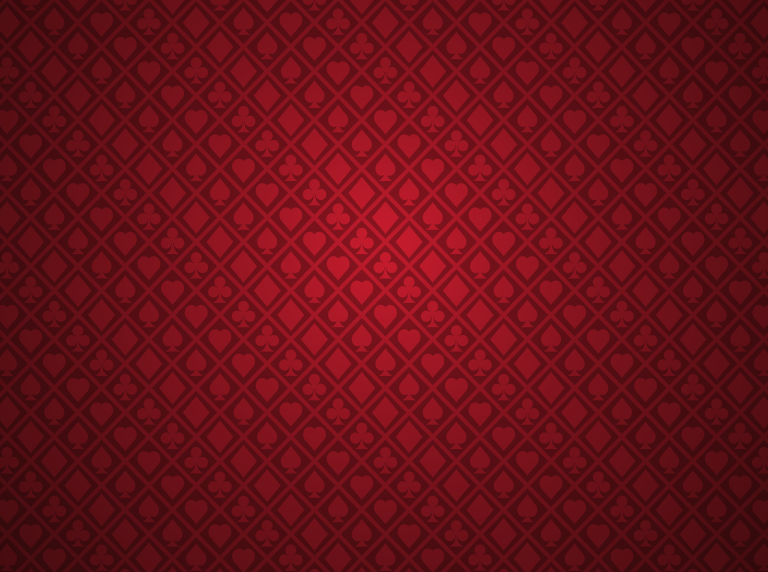
Reproduce this pattern procedurally as a WebGL 1 fragment shader.

```glsl
precision highp float;
// Red card-table cloth: a diagonal trellis whose cells hold the four card suits.
// Rotated lattice coordinates give each cell an integer index; the suit follows
// one diagonal, shapes are distance functions, and a radial glow lights the cloth.

uniform vec2 u_resolution;

#define CELL_SIZE vec2(0.0827, 0.0852)   // lattice period, in canvas heights
#define ANCHOR vec2(0.7152, 0.5771)      // centre of one diamond cell
#define LINE_HALF_WIDTH 0.042            // in cell units
#define DARK_RATIO 0.69                  // cell ground against raised pattern
#define LINE_RATIO 0.96                  // trellis against suits
#define GLOW_CENTRE vec2(0.67, 0.57)
#define GLOW_PEAK 0.77
#define GLOW_FALLOFF 1.25

float dot2(vec2 v) { return dot(v, v); }

// Heart with its tip at the origin and its lobes upwards.
float heartShape(vec2 p) {
  p.x = abs(p.x);
  if (p.x + p.y > 1.0) return length(p - vec2(0.25, 0.75)) - 0.35355;
  float edge = min(dot2(p - vec2(0.0, 1.0)), dot2(p - 0.5 * max(p.x + p.y, 0.0)));
  return sqrt(edge) * sign(p.x - p.y);
}

// Stem that flares into a concave foot.
float stem(vec2 p) {
  float top = 0.04;
  float foot = -0.25;
  float t = clamp((top - p.y) / (top - foot), 0.0, 1.0);
  float halfWidth = 0.018 + 0.125 * t * t * t * t;
  return max(abs(p.x) - halfWidth, max(foot - p.y, p.y - top));
}

float diamond(vec2 p) {
  return (abs(p.x) / 0.285 + abs(p.y) / 0.335 - 1.0) * 0.217;
}

float spade(vec2 p) {
  float body = heartShape(vec2(p.x, 0.31 - p.y) / vec2(0.35, 0.41)) * 0.35;
  return min(body, stem(p));
}

float heart(vec2 p) {
  return heartShape((p + vec2(0.0, 0.29)) / vec2(0.40, 0.45)) * 0.40;
}

float club(vec2 p) {
  vec2 side = vec2(abs(p.x), p.y);
  float leaves = min(length(p - vec2(0.0, 0.175)), length(side - vec2(0.135, -0.025)));
  float bridge = length(p - vec2(0.0, 0.04)) - 0.065;
  return min(min(leaves - 0.115, bridge), stem(p));
}

float suitDistance(vec2 p, float suit) {
  if (suit < 0.5) return diamond(p);
  if (suit < 1.5) return spade(p);
  if (suit < 2.5) return heart(p);
  return club(p);
}

float coverage(float d, float pixel) {
  return clamp(0.5 - d / pixel, 0.0, 1.0);
}

void main() {
  vec2 pos = gl_FragCoord.xy / u_resolution.y;
  float pixel = 1.0 / (u_resolution.y * CELL_SIZE.y);

  // Diagonal lattice: integer pairs are cell centres.
  vec2 grid = (pos - ANCHOR) / CELL_SIZE;
  vec2 diagonal = vec2(grid.x + grid.y, grid.x - grid.y);
  vec2 index = floor(diagonal + 0.5);
  vec2 f = diagonal - index;
  vec2 local = 0.5 * vec2(f.x + f.y, f.x - f.y);

  // Trellis and suit masks.
  float border = (0.5 - max(abs(f.x), abs(f.y))) * 0.7071;
  float line = coverage(border - LINE_HALF_WIDTH, pixel);
  float suit = coverage(suitDistance(local, mod(index.x, 4.0)), pixel);
  float tone = mix(DARK_RATIO, 1.0, suit);
  tone = mix(tone, LINE_RATIO, line);

  // Soft round glow, fading to the corners.
  float r = sqrt(dot2(pos - GLOW_CENTRE) + 0.004) - 0.063;
  float red = GLOW_PEAK * exp(-GLOW_FALLOFF * r) * tone;

  gl_FragColor = vec4(red, 0.012 + 0.125 * red, 0.228 * red, 1.0);
}
```
